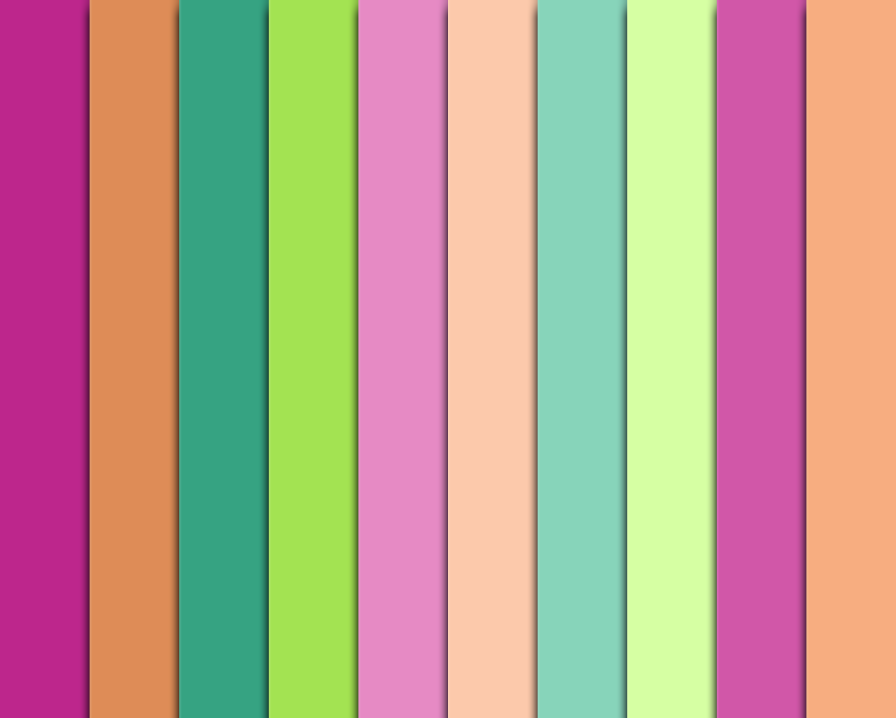
Reproduce this pattern procedurally as a Shadertoy shader.

```glsl
#define STRIPES 10
#define SHADOW_REACH 0.13
#define SHADOW_DEPTH 0.62
#define TOP_FADE 0.22
#define RIM_WIDTH 0.035
#define RIM_LIGHT 0.14

const vec3 PALETTE[STRIPES] = vec3[STRIPES](
    vec3(0.74, 0.15, 0.55), vec3(0.87, 0.55, 0.34),
    vec3(0.21, 0.64, 0.51), vec3(0.64, 0.89, 0.32),
    vec3(0.90, 0.54, 0.77), vec3(0.99, 0.79, 0.67),
    vec3(0.53, 0.83, 0.73), vec3(0.84, 1.00, 0.64),
    vec3(0.82, 0.34, 0.66), vec3(0.97, 0.68, 0.50));

// Soft shadow at a distance to the left of a sheet's edge
float edgeShadow(float distanceLeft, float fromTop) {
    float falloff = clamp(1.0 - distanceLeft / SHADOW_REACH, 0.0, 1.0);
    float topFade = mix(0.35, 1.0, smoothstep(0.0, TOP_FADE, fromTop));
    return SHADOW_DEPTH * falloff * falloff * topFade;
}

// Sheet colour with a thin light rim along its left edge
vec3 sheetColor(int index, float inside) {
    float rim = RIM_LIGHT * (1.0 - smoothstep(0.0, RIM_WIDTH, inside));
    return mix(PALETTE[index], vec3(1.0), index > 0 ? rim : 0.0);
}

void mainImage(out vec4 fragColor, in vec2 fragCoord) {
    // One unit is one stripe width
    float pixel = float(STRIPES) / iResolution.x;
    float x = fragCoord.x * pixel;
    float fromTop = (iResolution.y - fragCoord.y) * pixel;

    // Stack the sheets left to right, each shading the one beneath
    vec3 color = PALETTE[0];
    for (int i = 0; i < STRIPES; i++) {
        float inside = x - float(i);
        float coverage = clamp(inside / pixel + 0.5, 0.0, 1.0);
        color *= 1.0 - edgeShadow(max(-inside, 0.0), fromTop);
        color = mix(color, sheetColor(i, inside), coverage);
    }
    fragColor = vec4(color, 1.0);
}
```
